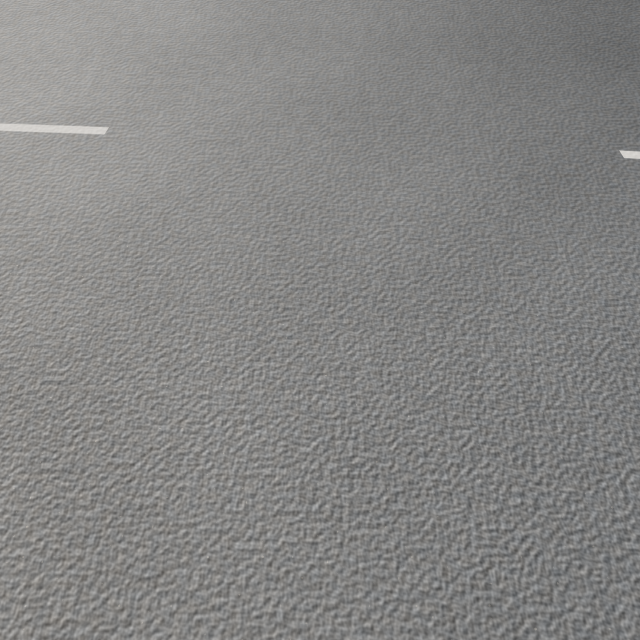
Write a WebGL 2 fragment shader that draws this texture.

```glsl
#version 300 es
precision highp float;
// Coarse grey asphalt receding towards the top, with a broken white lane line.
// Gradient noise in ground-plane coordinates forms a height field; its slope
// towards a low light at the upper left shades the grains.

uniform vec2 u_resolution;
out vec4 fragColor;

// Unit gradient from an integer hash of the lattice cell
vec2 gradient(vec2 cell) {
    uvec2 q = uvec2(ivec2(cell));
    uint h = q.x * 0x9E3779B1u ^ q.y * 0x85EBCA6Bu;
    h = (h ^ (h >> 15)) * 0x2C1B3C6Du;
    h = (h ^ (h >> 12)) * 0x297A2D39u;
    h ^= h >> 15;
    float angle = float(h & 0xFFFFu) / 65536.0 * 6.28319;
    return vec2(cos(angle), sin(angle));
}

float gradientNoise(vec2 p) {
    vec2 i = floor(p), f = p - i;
    vec2 u = f * f * f * (f * (f * 6.0 - 15.0) + 10.0);
    float a = dot(gradient(i), f);
    float b = dot(gradient(i + vec2(1, 0)), f - vec2(1, 0));
    float c = dot(gradient(i + vec2(0, 1)), f - vec2(0, 1));
    float d = dot(gradient(i + vec2(1, 1)), f - vec2(1, 1));
    return mix(mix(a, b, u.x), mix(c, d, u.x), u.y);
}

// Stone height: main grains plus finer chips
float stoneHeight(vec2 p, float chips) {
    return gradientNoise(p) + chips * gradientNoise(p * 2.1 + 17.3);
}

// Coverage of the two dashes, whose ends lean towards the vanishing point
float laneLine(vec2 uv) {
    float across = uv.y - (0.8015 - 0.034 * uv.x - 0.01 * uv.x * uv.x);
    float along = abs(uv.x - 0.569) - 0.4022 + 0.65 * across;
    float edge = max(0.0013, 0.7 / u_resolution.y);
    return smoothstep(edge, -edge, abs(across) - 0.0058)
         * smoothstep(-edge, edge, along);
}

void main() {
    vec2 uv = gl_FragCoord.xy / u_resolution;

    // Ground plane: nearness falls linearly towards a horizon above the canvas
    float nearness = 1.8 - uv.y;
    vec2 ground = 165.0 * vec2(uv.x - 0.5, 1.6) / nearness;

    // Relief, softened with distance
    float chips = 0.45 * smoothstep(0.8, 1.4, nearness);
    vec2 toLight = vec2(-0.3, 0.38);
    float slope = stoneHeight(ground, chips) - stoneHeight(ground + toLight, chips);
    float relief = slope * mix(0.075, 0.185, smoothstep(0.8, 1.6, nearness));

    // Broad light: sheen at the upper left, shade at the right
    float tone = 0.508 + 0.06 * (0.5 - uv.x) + 0.025 * (uv.y - 0.5);
    tone += 0.10 * exp(-5.0 * dot(uv - vec2(0, 1), uv - vec2(0, 1)));
    tone -= 0.07 * smoothstep(0.5, 0.0, distance(uv, vec2(1.0, 1.05)));
    tone += 0.025 * gradientNoise(ground * 0.035 + 5.0);
    tone += 0.03 * gradientNoise(ground * 0.3 + 31.0);
    tone += relief;

    // Warm and cool stones, with a few pale chips
    float tint = gradientNoise(ground * 0.6 + 71.0) + 0.6 * (uv.x - 0.5);
    vec3 color = tone * vec3(1.003, 1.0, 0.992) + tint * vec3(-0.014, 0.0, 0.016);
    float pale = smoothstep(0.46, 0.66, gradientNoise(ground * 1.3 + 43.0));
    color += pale * vec3(0.12, 0.11, 0.095) * smoothstep(0.8, 1.4, nearness);

    // Painted dashes keep a little of the relief
    vec3 paint = vec3(0.83, 0.82, 0.805) + 0.4 * relief;
    color = mix(color, paint, laneLine(uv));

    fragColor = vec4(color, 1.0);
}
```
